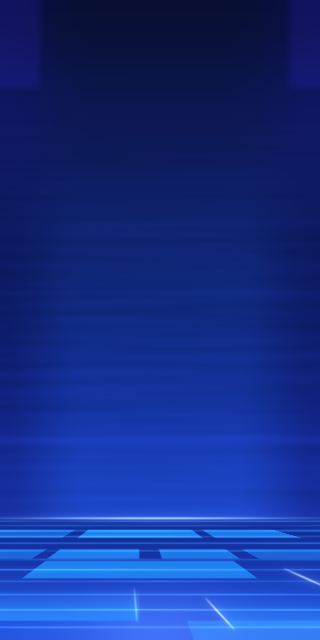
Write a WebGL 1 fragment shader that draws this background.

```glsl
precision highp float;
// A deep blue stage: a softly lit wall above a glossy floor of glowing tiles.
// The wall is a vertical gradient with faint streaks; floor tiles are bounded by
// rays from one vanishing point, and scan lines are spaced evenly in log depth.
uniform vec2 u_resolution;

const vec2 VANISH = vec2(0.435, 1.536);
const float HORIZON = 1.62;

float hash(float n) {
  return fract(sin(n * 91.7) * 4375.5);
}

vec2 gradient(vec2 cell) {
  float angle = 6.2832 * hash(dot(cell, vec2(1.0, 17.3)));
  return vec2(cos(angle), sin(angle));
}

float gradientNoise(vec2 p) {
  vec2 i = floor(p), f = fract(p);
  vec2 w = f * f * f * (f * (f * 6.0 - 15.0) + 10.0);
  vec2 e = vec2(0.0, 1.0);
  float low = mix(dot(gradient(i), f), dot(gradient(i + e.yx), f - e.yx), w.x);
  float high = mix(dot(gradient(i + e), f - e), dot(gradient(i + 1.0), f - 1.0), w.x);
  return mix(low, high, w.y);
}

float band(float v, float lo, float hi, float soft) {
  return smoothstep(lo - soft, lo + soft, v) * smoothstep(hi + soft, hi - soft, v);
}

// Floor tile between two rays (slopes) and two rows.
float tile(vec2 p, vec2 rays, vec2 rows, float px) {
  float depth = max(p.y - VANISH.y, 0.02);
  float ray = (p.x - VANISH.x) / depth;
  return band(ray, rays.x, rays.y, px / depth) * band(p.y, rows.x, rows.y, px);
}

// Thin glint that fades toward both ends.
float glint(vec2 p, vec2 a, vec2 b, float px) {
  vec2 ab = b - a;
  float h = clamp(dot(p - a, ab) / dot(ab, ab), 0.0, 1.0);
  float d = length(p - a - ab * h);
  return (smoothstep(0.003 + px, 0.0, d) + 0.3 * exp(-d * 90.0)) * (0.3 + 2.8 * h * (1.0 - h));
}

vec3 wall(vec2 p) {
  float t = p.y * 0.5;
  float side = abs(p.x - 0.5) * 2.0;
  vec3 c = mix(vec3(0.03, 0.06, 0.20), vec3(0.05, 0.09, 0.32), smoothstep(0.0, 0.2, t));
  c = mix(c, vec3(0.06, 0.155, 0.48), smoothstep(0.14, 0.46, t));
  c = mix(c, vec3(0.08, 0.21, 0.65), smoothstep(0.42, 0.70, t));
  c = mix(c, vec3(0.11, 0.27, 0.78), smoothstep(0.62, 0.80, t));

  // Darker flanks, and violet panels in the upper corners
  c *= 1.0 - vec3(0.2, 0.33, 0.2) * smoothstep(0.45, 1.0, side) * smoothstep(0.15, 0.45, t);
  c += vec3(0.01, 0.0, 0.07) * smoothstep(0.4, 1.0, side) * smoothstep(0.4, 0.1, t);
  float corner = 1.0 - band(p.x, 0.125, 0.905, 0.018);
  c += vec3(0.03, 0.015, 0.10) * corner * smoothstep(0.146, 0.128, t);

  // Wide, faint horizontal streaks
  float streak = gradientNoise(vec2(p.x * 1.5, p.y * 38.0));
  c += vec3(0.012, 0.02, 0.05) * streak * smoothstep(0.05, 0.5, t);
  float beam = exp(-pow((p.y - 1.375) * 55.0, 2.0)) + 0.6 * exp(-pow((p.y - 0.915) * 90.0, 2.0));
  return c + vec3(0.015, 0.02, 0.06) * beam;
}

vec3 ground(vec2 p, float px) {
  float depth = max(p.y - VANISH.y, 0.02);
  float near = smoothstep(HORIZON, 2.0, p.y);
  vec3 c = mix(vec3(0.06, 0.16, 0.57), vec3(0.14, 0.33, 0.88), near);
  float pool = exp(-pow((p.x - 0.5) * 3.6, 2.0)) * smoothstep(1.78, 1.98, p.y);
  c = mix(c, vec3(0.29, 0.47, 1.0), pool * 0.8);

  // Far rows of tiles
  vec2 rowA = vec2(1.656, 1.681), rowB = vec2(1.716, 1.746);
  float lit = tile(p, vec2(-9.0, -1.67), rowA, px) * 0.65;
  lit += tile(p, vec2(-1.33, 1.37), rowA, px);
  lit += tile(p, vec2(1.64, 3.5), rowA, px) * 0.9;
  lit += tile(p, vec2(-9.0, -1.6), rowB, px) * 0.7;
  lit += tile(p, vec2(-1.37, 0.0), rowB, px);
  lit += tile(p, vec2(0.34, 1.5), rowB, px) * 0.9;
  lit += tile(p, vec2(1.78, 9.0), rowB, px) * 0.65;
  lit += tile(p, vec2(-1.35, 1.36), vec2(1.753, 1.807), px);
  c = mix(c, vec3(0.13, 0.53, 0.97), lit * 0.88);

  // Near tiles brighten toward their front edges
  float front = tile(p, vec2(-9.0, 0.0), vec2(1.844, 1.94), px) * smoothstep(1.82, 1.95, p.y);
  front += tile(p, vec2(0.68, 9.0), vec2(1.87, 1.962), px) * smoothstep(1.85, 1.99, p.y);
  c = mix(c, vec3(0.17, 0.55, 1.0), front * 0.85);
  c = mix(c, vec3(0.24, 0.57, 1.0), 0.65 * tile(p, vec2(0.37, 9.0), vec2(1.94, 2.1), px));

  // Scan lines, evenly spaced in log depth
  float row = (log(depth) + 0.857) / 0.138;
  float id = floor(row + 0.5);
  float offset = abs(row - id) * 0.138 * depth;
  float line = smoothstep(0.002 + px, 0.0, offset) + 0.25 * exp(-offset * 140.0);
  float fade = 0.55 + 0.45 * gradientNoise(vec2(p.x * 3.0, id * 1.7));
  c += vec3(0.13, 0.30, 0.36) * line * fade * (0.5 + 0.5 * hash(id + 40.0));

  // Slanted edge reflections
  float shine = glint(p, vec2(0.645, 1.872), vec2(0.73, 1.965), px);
  shine += glint(p, vec2(0.89, 1.778), vec2(1.03, 1.84), px);
  shine += 0.5 * glint(p, vec2(0.42, 1.84), vec2(0.428, 1.942), px);
  return c + vec3(0.40, 0.38, 0.25) * shine;
}

void main() {
  // Canvas widths, measured down from the top; the canvas is two units tall
  vec2 uv = gl_FragCoord.xy / u_resolution;
  vec2 p = vec2(uv.x, 2.0 - 2.0 * uv.y);
  float px = max(1.0 / u_resolution.x, 2.0 / u_resolution.y);
  vec3 color = mix(wall(p), ground(p, px), smoothstep(-px, px, p.y - HORIZON));

  // Horizon light
  float rise = abs(p.y - HORIZON);
  float spread = exp(-pow((p.x - 0.48) * 2.7, 2.0));
  color += vec3(0.42, 0.42, 0.28) * spread * smoothstep(0.004 + px, 0.0, rise);
  color += vec3(0.10, 0.13, 0.16) * (0.2 + 0.8 * spread) * exp(-rise * 65.0);
  gl_FragColor = vec4(clamp(color, 0.0, 1.0), 1.0);
}
```
